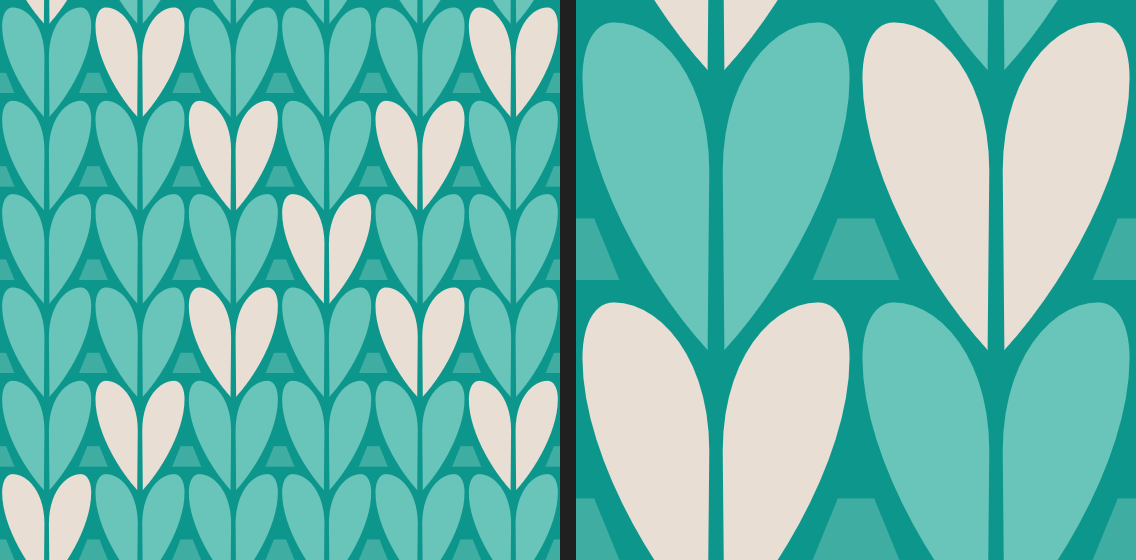
Left, the full canvas; right, a detail of the centre.
Write a Shadertoy shader that draws this pattern.

```glsl
// Leaf outline, y down from its crown: three cubic arcs, closed by a straight inner edge
const vec2 LEAF[10] = vec2[10](
    vec2(0.030, 1.17), vec2(0.25, 0.93), vec2(0.477, 0.52),
    vec2(0.477, 0.20), vec2(0.477, 0.08), vec2(0.435, 0.0),
    vec2(0.365, 0.0), vec2(0.20, 0.0), vec2(0.024, 0.20),
    vec2(0.024, 0.53));

vec2 bezier(vec2 a, vec2 b, vec2 c, vec2 d, float t) {
    float s = 1.0 - t;
    return s * s * s * a + 3.0 * s * t * (s * b + t * c) + t * t * t * d;
}

// Distance to one edge; flips the inside sign when a ray crosses it
void addEdge(vec2 p, vec2 a, vec2 b, inout float dist, inout float side) {
    vec2 e = b - a, w = p - a;
    dist = min(dist, length(w - e * clamp(dot(w, e) / dot(e, e), 0.0, 1.0)));
    if ((a.y > p.y) != (b.y > p.y) && w.x < e.x * w.y / e.y) side = -side;
}

float leafDistance(vec2 p) {
    float dist = 10.0, side = 1.0;
    vec2 last = LEAF[0];
    for (int arc = 0; arc < 9; arc += 3) {
        for (int k = 1; k <= 14; k++) {
            vec2 next = bezier(LEAF[arc], LEAF[arc + 1], LEAF[arc + 2], LEAF[arc + 3], float(k) / 14.0);
            addEdge(p, last, next, dist, side);
            last = next;
        }
    }
    addEdge(p, last, LEAF[0], dist, side);
    return side * dist;
}

// Trapezoid standing on the lower edge of a cell, between two columns
float wedgeDistance(vec2 p) {
    float slant = (p.x - 0.155 + 0.41 * (1.0 - p.y)) * 0.925;
    return max(slant, max(0.78 - p.y, p.y - 1.0));
}

// Accent stitches form a diagonal lattice six cells wide
bool isAccent(float column, float row) {
    return abs(mod(column, 6.0) - 3.0) == abs(mod(row + 1.0, 6.0) - 3.0);
}

void mainImage(out vec4 fragColor, in vec2 fragCoord) {
    // Six cells across, rows counted downward
    float pixel = 6.0 / iResolution.y;
    vec2 grid = fragCoord * pixel;
    grid.y = 6.0 - grid.y;
    vec2 cell = floor(grid), local = grid - cell;
    float fromAxis = abs(local.x - 0.5);

    vec3 color = vec3(0.05, 0.59, 0.55);
    float wedge = wedgeDistance(vec2(0.5 - fromAxis, local.y));
    color = mix(color, vec3(0.25, 0.68, 0.64), clamp(0.5 - wedge / pixel, 0.0, 1.0));

    // Leaves of this row and the tips hanging from the row above
    for (float above = 0.0; above < 2.0; above++) {
        float leaf = leafDistance(vec2(fromAxis, local.y + above - 0.08));
        vec3 yarn = isAccent(cell.x, cell.y - above) ? vec3(0.91, 0.87, 0.83) : vec3(0.41, 0.77, 0.73);
        color = mix(color, yarn, clamp(0.5 - leaf / pixel, 0.0, 1.0));
    }
    fragColor = vec4(color, 1.0);
}
```
